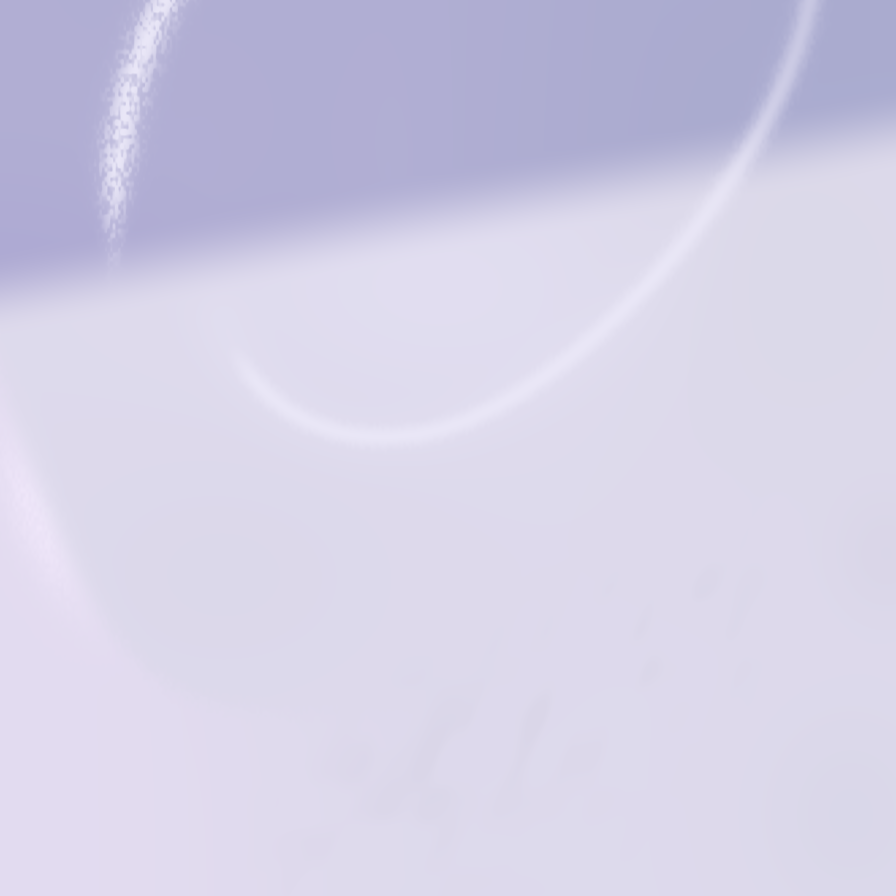
Reproduce this background procedurally as a WebGL 1 fragment shader.

```glsl
precision highp float;
// Soft lavender backdrop: a violet sky above a pale, tilted haze edge, with a
// hooked light trail, a grainy streak and a pink rim at the left. The trail is
// the distance to two cubic curves; value noise gives the grain and smudges.

uniform vec2 u_resolution;

#define SKY_COLOR vec3(0.69, 0.68, 0.825)
#define HAZE_COLOR vec3(0.868, 0.853, 0.924)
#define PINK_COLOR vec3(0.888, 0.859, 0.940)
#define LIGHT_COLOR vec3(0.925, 0.915, 0.975)
#define EDGE_SOFTNESS 0.048
#define TRAIL_WIDTH 0.0125
#define GRAIN_SCALE vec2(330.0, 190.0)
#define SMUDGE_DEPTH 0.014
#define CURVE_STEPS 20

float hash(vec2 p) {
  vec3 q = fract(p.xyx * 0.1031);
  q += dot(q, q.yzx + 33.33);
  return fract((q.x + q.y) * q.z);
}

float noise(vec2 p) {
  vec2 i = floor(p), f = fract(p);
  f = f * f * (3.0 - 2.0 * f);
  return mix(mix(hash(i), hash(i + vec2(1.0, 0.0)), f.x),
             mix(hash(i + vec2(0.0, 1.0)), hash(i + vec2(1.0, 1.0)), f.x), f.y);
}

// Gaussian falloff, and an elliptical blob built from it
float falloff(float d, float width) {
  return exp(-d * d / (width * width));
}

float blob(vec2 p, vec2 center, vec2 radius) {
  return falloff(length((p - center) / radius), 1.0);
}

vec2 cubic(vec2 a, vec2 b, vec2 c, vec2 d, float t) {
  float s = 1.0 - t;
  return s * s * s * a + 3.0 * s * t * (s * b + t * c) + t * t * t * d;
}

// Distance to a cubic curve (x) and the parameter of the nearest point (y)
vec2 nearestOnCubic(vec2 p, vec2 a, vec2 b, vec2 c, vec2 d) {
  vec2 best = vec2(10.0, 0.0);
  vec2 start = a;
  for (int i = 1; i <= CURVE_STEPS; i++) {
    float t = float(i) / float(CURVE_STEPS);
    vec2 end = cubic(a, b, c, d, t);
    vec2 along = end - start;
    float h = clamp(dot(p - start, along) / dot(along, along), 0.0, 1.0);
    float dist = length(p - start - along * h);
    if (dist < best.x) best = vec2(dist, t + (h - 1.0) / float(CURVE_STEPS));
    start = end;
  }
  return best;
}

vec3 background(vec2 p) {
  // Sky: bluer to the right, deeper violet just above the haze at the left
  vec3 sky = SKY_COLOR + vec3(-0.025, -0.010, -0.014) * smoothstep(0.3, 1.0, p.x);
  sky += 0.012 * (noise(p * vec2(9.0, 2.5)) - 0.5);
  sky -= vec3(0.012, 0.018, 0.004) * blob(p, vec2(0.0, 0.70), vec2(0.25, 0.12));

  // Haze: light inside the hook, greyer at the right
  vec3 haze = HAZE_COLOR;
  haze += vec3(0.014, 0.015, 0.017) * blob(p, vec2(0.50, 0.68), vec2(0.25, 0.14));
  haze -= vec3(0.010, 0.005, 0.013) * blob(p, vec2(0.88, 0.68), vec2(0.20, 0.22));
  haze -= vec3(0.008, 0.006, 0.006) * blob(p, vec2(0.25, 0.36), vec2(0.20, 0.15));
  haze -= 0.014 * blob(p, vec2(0.99, 0.38), vec2(0.06, 0.07));
  haze -= vec3(0.016, 0.010, 0.012) * blob(p, vec2(0.95, 0.09), vec2(0.10, 0.12));

  float edge = 0.672 + 0.185 * p.x;
  return mix(haze, sky, smoothstep(-EDGE_SOFTNESS, EDGE_SOFTNESS, p.y - edge));
}

// Pink ground below a curved rim, with a grainy glow along the rim
vec3 addPinkRim(vec3 color, vec2 p, float grain) {
  float q = max(1.0 - p.x / 0.33, 0.0);
  float slope = 3.45 * q * q;
  float d = (p.y - 0.21 - 0.38 * q * q * q) / sqrt(1.0 + slope * slope);
  float inside = 1.0 - smoothstep(-0.02, 0.012, d + 0.012 * (grain - 0.5));
  color = mix(color, PINK_COLOR, inside * (1.0 - smoothstep(0.05, 0.50, p.x)));
  float glow = falloff(d + 0.014, 0.024) * blob(p, vec2(0.02, 0.41), vec2(0.10, 0.11));
  return color + vec3(0.045, 0.040, 0.035) * glow * (0.7 + 0.6 * grain);
}

void main() {
  vec2 p = gl_FragCoord.xy / u_resolution;
  float grain = noise(p * GRAIN_SCALE);
  vec3 color = addPinkRim(background(p), p, grain);

  // Faint brushed smudges in a rising diagonal band
  float band = falloff(p.y - 0.08 - 0.50 * (p.x - 0.35), 0.09);
  band *= smoothstep(0.25, 0.45, p.x) * (1.0 - smoothstep(0.78, 0.90, p.x));
  float smudge = noise(vec2(p.x * 38.0 - p.y * 14.0, p.y * 20.0));
  color -= SMUDGE_DEPTH * band * smoothstep(0.45, 0.9, smudge);

  // Hooked trail: a long sweep from the top right, then a short turn up
  vec2 turn = vec2(0.443, 0.513);
  vec2 sweep = nearestOnCubic(p, vec2(0.905, 1.005), vec2(0.87, 0.80), vec2(0.61, 0.515), turn);
  vec2 hook = nearestOnCubic(p, turn, vec2(0.36, 0.505), vec2(0.275, 0.55), vec2(0.247, 0.645));
  float fuzz = 0.85 + 0.3 * grain;
  float sweepLight = falloff(sweep.x, TRAIL_WIDTH * fuzz) * mix(0.45, 0.78, smoothstep(0.0, 0.5, sweep.y));
  float hookLight = falloff(hook.x, TRAIL_WIDTH * fuzz) * 0.78 * (1.0 - smoothstep(0.68, 0.98, hook.y));
  float halo = 0.16 * falloff(min(sweep.x, hook.x), 0.032) * smoothstep(0.85, 0.6, p.y);
  color = mix(color, LIGHT_COLOR, max(max(sweepLight, hookLight), halo));

  // Grainy streak at the upper left, fading downward
  float rise = max(p.y - 0.67, 0.0);
  float bend = 4.92 * rise * rise;
  float across = (p.x - 0.126 - 1.64 * rise * rise * rise) / sqrt(1.0 + bend * bend);
  float body = falloff(across, mix(0.010, 0.021, smoothstep(0.70, 0.84, p.y)));
  body *= smoothstep(0.66, 0.82, p.y);
  float speckle = smoothstep(0.15, 0.85, grain + 0.6 * (body - 0.5));
  color = mix(color, LIGHT_COLOR, body * mix(0.30, 0.95, speckle));

  gl_FragColor = vec4(color, 1.0);
}
```
